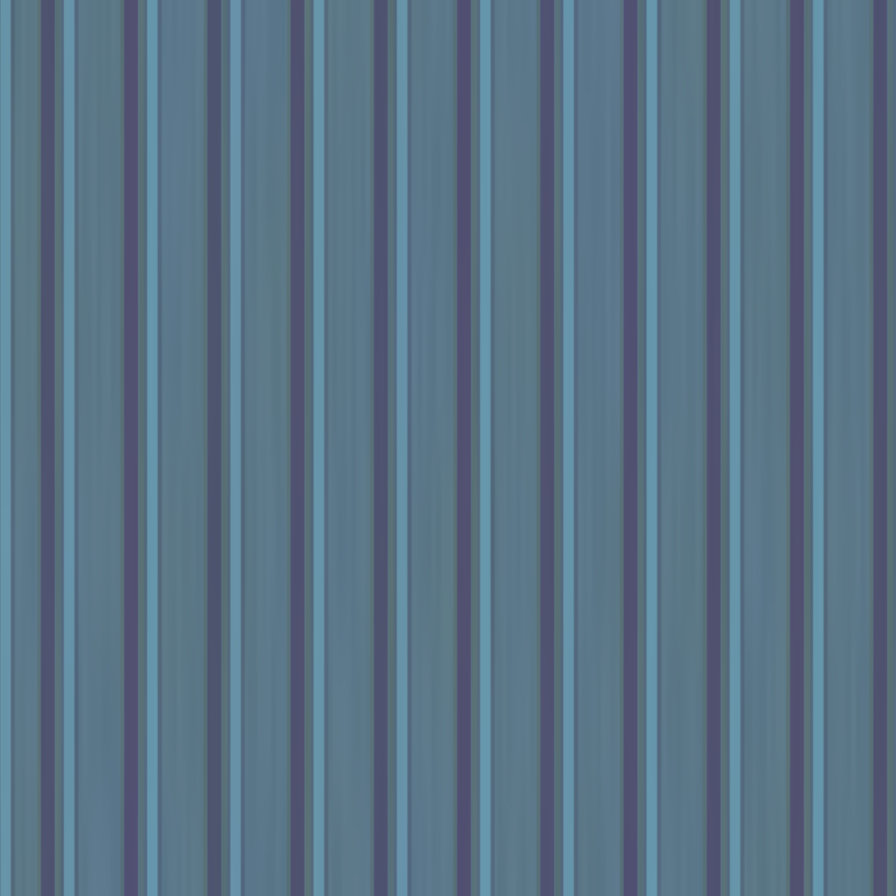
A Shadertoy shader for this pattern:

```glsl
// Vertical pinstripe cloth: violet and sky-blue bands on slate, with faint woven strands.

// Layout, in canvas widths
const float PERIOD       = 0.0929;
const float FIRST_VIOLET = 0.0534;
const float SEAM         = 0.0225;   // left of this, the cloth wraps round from the right edge

// Stripe centres and half widths, in periods from the violet centre
const vec2 VIOLET       = vec2( 0.000, 0.084);
const vec2 SKY          = vec2( 0.255, 0.062);
const vec2 FRINGE_LEFT  = vec2(-0.107, 0.022);
const vec2 FRINGE_RIGHT = vec2( 0.126, 0.032);
const vec2 SHADE_LEFT   = vec2( 0.178, 0.022);
const vec2 SHADE_RIGHT  = vec2( 0.345, 0.024);
const float SOFTNESS    = 0.014;

// Colours
const vec3 SLATE_COLOR  = vec3(0.358, 0.470, 0.538);
const vec3 VIOLET_COLOR = vec3(0.310, 0.322, 0.440);
const vec3 SKY_COLOR    = vec3(0.402, 0.580, 0.665);
const vec3 FRINGE_COLOR = vec3(0.345, 0.435, 0.455);
const vec3 SHADE_COLOR  = vec3(0.320, 0.400, 0.485);

// Weave
const vec2  STRAND_SCALE  = vec2(190.0, 5.0);
const vec2  DRIFT_SCALE   = vec2(26.0, 3.0);
const float STRAND_AMOUNT = 0.026;
const float REPEAT_AMOUNT = 0.018;
const vec3  DRIFT_TINT    = vec3(0.006, 0.004, -0.028);

float hash(vec2 p) {
    vec3 q = fract(vec3(p.xyx) * 0.1031);
    q += dot(q, q.yzx + 33.33);
    return fract((q.x + q.y) * q.z);
}

float valueNoise(vec2 p) {
    vec2 cell = floor(p);
    vec2 f = fract(p);
    f = f * f * (3.0 - 2.0 * f);
    float low  = mix(hash(cell), hash(cell + vec2(1, 0)), f.x);
    float high = mix(hash(cell + vec2(0, 1)), hash(cell + vec2(1, 1)), f.x);
    return mix(low, high, f.y);
}

// Coverage of a vertical band; band = (centre, half width)
float stripe(float t, vec2 band, float soft) {
    return 1.0 - smoothstep(-soft, soft, abs(t - band.x) - band.y);
}

void mainImage(out vec4 fragColor, in vec2 fragCoord) {
    vec2 uv = fragCoord / iResolution.xy;

    // Repeat index and position within it, in -0.5..0.5
    float wrappedX = uv.x < SEAM ? uv.x + 1.0 : uv.x;
    float phase = (wrappedX - FIRST_VIOLET) / PERIOD;
    float index = floor(phase + 0.5);
    float t = phase - index;
    float soft = max(SOFTNESS, 0.75 / (iResolution.x * PERIOD));

    // Ground, fringes and shaded grooves, then the main stripes
    vec3 color = SLATE_COLOR;
    float fringe = max(stripe(t, FRINGE_LEFT, soft), stripe(t, FRINGE_RIGHT, soft));
    float shade  = max(stripe(t, SHADE_LEFT, soft), stripe(t, SHADE_RIGHT, soft));
    color = mix(color, FRINGE_COLOR, 0.85 * fringe);
    color = mix(color, SHADE_COLOR, 0.85 * shade);

    // Small colour change from one repeat to the next
    float variation = REPEAT_AMOUNT * (hash(vec2(index + 20.0, 7.0)) - 0.5);
    vec3 violet = VIOLET_COLOR + variation * vec3(1.0, -1.0, 0.5);
    vec3 sky = SKY_COLOR + variation * vec3(-0.5, 1.0, 1.0);
    float violetMask = stripe(t, VIOLET, soft);
    float skyMask = stripe(t, SKY, soft);
    color = mix(color, violet, violetMask);
    color = mix(color, sky, skyMask);

    // Fine lengthwise strands and slow drift between blue and grey-green
    float strand = valueNoise(uv * STRAND_SCALE) - 0.5;
    float drift = valueNoise(uv * DRIFT_SCALE + 40.0) - 0.5;
    float ground = 1.0 - 0.6 * max(violetMask, skyMask);
    color += ground * (STRAND_AMOUNT * strand + DRIFT_TINT * drift);

    fragColor = vec4(color, 1.0);
}
```
